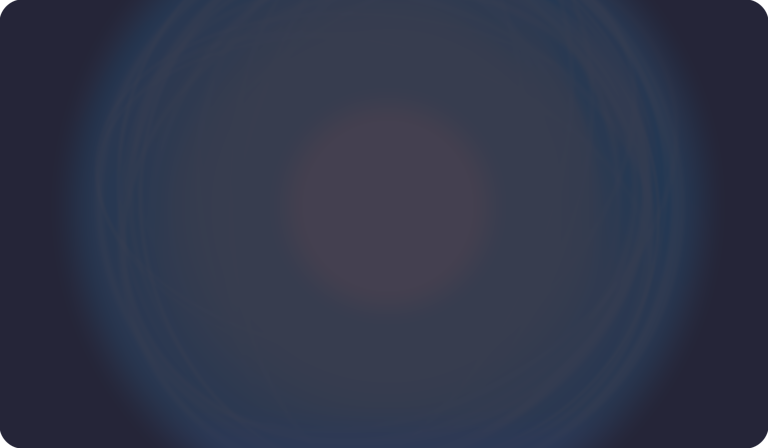
Reproduce this background procedurally as a Shadertoy shader.

```glsl
// A dim blue orb with a mauve core and faint curved filaments on a dark rounded panel.

// Lengths are fractions of the canvas height, measured from the canvas centre.
const vec2  ORB_CENTER    = vec2(0.009, 0.040);
const float CORE_INNER    = 0.175;
const float CORE_OUTER    = 0.275;
const float RIM_START     = 0.36;
const float RIM_FULL      = 0.66;
const float ORB_FADE      = 0.635;
const float ORB_END       = 0.765;
const float CORNER_RADIUS = 0.052;
const int   RIM_ARCS      = 18;
const int   INNER_ARCS    = 12;
const float RIM_GLOW      = 0.60;
const float INNER_GLOW    = 0.38;

const vec3 CORE_COLOR     = vec3(0.268, 0.250, 0.312);
const vec3 BODY_COLOR     = vec3(0.216, 0.238, 0.308);
const vec3 RIM_COLOR      = vec3(0.162, 0.218, 0.318);
const vec3 DEEP_BLUE      = vec3(0.110, 0.218, 0.335);
const vec3 FILAMENT_COLOR = vec3(0.226, 0.246, 0.318);
const vec3 NIGHT_COLOR    = vec3(0.145, 0.145, 0.218);
const vec3 FLOOR_COLOR    = vec3(0.175, 0.222, 0.345);
const vec3 PAGE_COLOR     = vec3(1.0);

float hash(vec2 p) {
    return fract(sin(dot(p, vec2(127.1, 311.7))) * 43758.55);
}

float noise(vec2 p) {
    vec2 cell = floor(p), f = fract(p);
    f = f * f * (3.0 - 2.0 * f);
    float low  = mix(hash(cell), hash(cell + vec2(1, 0)), f.x);
    float high = mix(hash(cell + vec2(0, 1)), hash(cell + vec2(1, 1)), f.x);
    return mix(low, high, f.y);
}

mat2 rotation(float angle) {
    float c = cos(angle), s = sin(angle);
    return mat2(c, s, -s, c);
}

// Approximate signed distance to an axis-aligned ellipse outline
float ellipseDistance(vec2 p, vec2 radii) {
    float k = length(p / radii);
    return k * (k - 1.0) / max(length(p / (radii * radii)), 0.001);
}

float roundedBox(vec2 p, vec2 halfSize, float radius) {
    vec2 q = abs(p) - halfSize + radius;
    return length(max(q, 0.0)) + min(max(q.x, q.y), 0.0) - radius;
}

// Thin tilted ellipses, each bright along part of its length
float filaments(vec2 p, int count, float seed, vec2 ratioRange, float pixel) {
    float sum = 0.0;
    for (int i = 0; i < count; i++) {
        float id = float(i) + seed;
        float a = hash(vec2(id, 1.7)), b = hash(vec2(id, 5.3)), c = hash(vec2(id, 9.1));
        vec2 q = rotation(a * 6.283) * (p - (vec2(b, c) - 0.5) * 0.06);
        float major = mix(0.56, 0.67, c);
        float minor = major * mix(ratioRange.x, ratioRange.y, b);
        float width = max(mix(0.004, 0.009, a), pixel);
        float d = ellipseDistance(q, vec2(major, minor));
        float arc = smoothstep(-0.5, 0.8, sin(atan(q.y, q.x) + 6.283 * c));
        sum += arc * exp(-d * d / (width * width));
    }
    return 1.0 - exp(-0.8 * sum);
}

void mainImage(out vec4 fragColor, in vec2 fragCoord) {
    float pixel = 1.0 / iResolution.y;
    vec2 canvas = (fragCoord - 0.5 * iResolution.xy) * pixel;
    vec2 p = canvas - ORB_CENTER;
    float r = length(p);
    vec2 dir = p / max(r, 0.001);

    // Core, body and blue rim
    vec3 color = mix(CORE_COLOR, BODY_COLOR, smoothstep(CORE_INNER, CORE_OUTER, r));
    float rim = smoothstep(RIM_START, RIM_FULL, r);
    color = mix(color, RIM_COLOR, rim);

    // Deeper blue wisps, stretched along the rim and strongest at the upper right
    float wisps = noise(vec2(r * 22.0, 0.0) + dir * 2.2 + 7.0);
    float upperRight = smoothstep(0.6, 1.0, dot(dir, normalize(vec2(0.85, 0.5))));
    float upperLeft = smoothstep(0.5, 1.0, dot(dir, normalize(vec2(-0.9, 0.45))));
    float depth = 0.08 + 0.75 * upperRight + 0.25 * upperLeft;
    color = mix(color, DEEP_BLUE, rim * depth * smoothstep(0.1, 0.9, wisps));

    // Arcs hugging the rim, and fainter ones crossing the body outside the core
    float rimArcs = filaments(p, RIM_ARCS, 3.0, vec2(0.82, 1.0), pixel);
    float innerArcs = filaments(p, INNER_ARCS, 61.0, vec2(0.42, 0.8), pixel);
    color = mix(color, FILAMENT_COLOR, rimArcs * RIM_GLOW * smoothstep(0.35, 0.5, r));
    color = mix(color, FILAMENT_COLOR, innerArcs * INNER_GLOW * smoothstep(0.25, 0.4, r));

    // Bluish glow along the lower edge
    color = mix(color, FLOOR_COLOR, 0.6 * smoothstep(-0.40, -0.50, canvas.y));

    // Fade into the dark surround
    float outside = smoothstep(ORB_FADE, ORB_END, r);
    color = mix(color, NIGHT_COLOR, outside);

    // Rounded panel corners; the straight sides bleed off the canvas
    vec2 halfSize = 0.5 * iResolution.xy * pixel;
    float panel = roundedBox(canvas, halfSize, CORNER_RADIUS);
    color = mix(color, PAGE_COLOR, smoothstep(0.0, 1.5 * pixel, panel));
    fragColor = vec4(color, 1.0);
}
```
